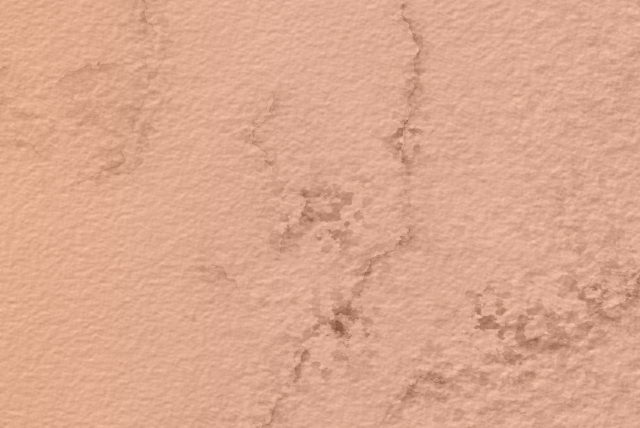
Write a Shadertoy shader that draws this texture.

```glsl
float hash(vec2 p) {
    vec3 a = fract(vec3(p.xyx) * 0.1031);
    a += dot(a, a.yzx + 33.33);
    return fract((a.x + a.y) * a.z);
}

float noise(vec2 p) {
    vec2 i = floor(p), f = fract(p);
    f = f * f * (3.0 - 2.0 * f);
    return mix(mix(hash(i), hash(i + vec2(1, 0)), f.x),
               mix(hash(i + vec2(0, 1)), hash(i + vec2(1, 1)), f.x), f.y);
}

float fbm(vec2 p, int octaves) {
    float sum = 0.0, amp = 0.5, total = 0.0;
    for (int i = 0; i < octaves; i++) {
        sum += amp * noise(p);
        total += amp;
        amp *= 0.55;
        p = mat2(1.6, 1.2, -1.2, 1.6) * p + 17.3;
    }
    return sum / total;
}

// Sharp on one side, fading out on the other
float ledge(float d, float width) {
    return smoothstep(-0.003, 0.002, d) * exp(-max(d, 0.0) / width);
}

float span(float x, float lo, float hi) {
    return smoothstep(lo - 0.03, lo + 0.03, x) * (1.0 - smoothstep(hi - 0.03, hi + 0.03, x));
}

// Slope of a noise surface towards the light
float relief(vec2 p, vec2 scale, vec2 toLight, int octaves) {
    return fbm(p * scale, octaves) - fbm((p + toLight) * scale, octaves);
}

// Repeated steps along the contours of a field
float steps(float field) {
    float s = fract(field);
    return smoothstep(0.0, 0.08, s) * exp(-s * 4.5);
}

void mainImage(out vec4 fragColor, in vec2 fragCoord) {
    vec2 p = fragCoord / iResolution.y;
    vec2 warp = vec2(fbm(p * 8.0, 5), fbm(p * 8.0 + 31.0, 5)) - 0.5;
    vec2 jag = vec2(fbm(p * 45.0 + 3.0, 3), fbm(p * 45.0 + 71.0, 3)) - 0.5;
    vec2 q = p + 0.14 * warp + 0.03 * jag;
    float patchy = smoothstep(0.34, 0.56, fbm(p * 12.0 + 57.0, 4));
    float crumbs = fbm(p * vec2(42.0, 55.0) + 9.0, 4);

    // Signed distances to the long cracks
    float trunk = (q.x - 0.96 + 0.95 * max(0.43 - q.y, 0.0)) / (q.y < 0.43 ? 1.38 : 1.0);
    float t = q.x - 0.88;
    float shelf = 0.05 + 0.2 * t + 0.45 * t * t - q.y;
    float branch = 0.36 - 0.85 * max(0.78 - q.y, 0.0) - q.x;
    float hook = q.x - 0.66 - 0.04 * sin(q.y * 16.0);
    float shelfSpan = smoothstep(0.84, 0.95, p.x);
    float branchSpan = smoothstep(0.48, 0.6, p.y);
    float hookSpan = span(p.y, 0.4, 0.78);
    float sideSpan = span(p.x, -0.1, 0.27);
    float tailSpan = span(p.x, 0.44, 0.7);
    float side = 0.81 + 0.1 * q.x - q.y;
    float tail = 0.49 - 0.25 * q.x - q.y;

    float cracks = ledge(trunk, 0.012);
    cracks = max(cracks, shelfSpan * ledge(shelf, 0.016));
    cracks = max(cracks, 0.9 * branchSpan * ledge(branch, 0.012));
    cracks = max(cracks, 0.6 * branchSpan * ledge(branch + 0.045, 0.01));
    cracks = max(cracks, 0.9 * hookSpan * ledge(hook, 0.012));
    cracks = max(cracks, 0.9 * sideSpan * ledge(side, 0.01));
    cracks = max(cracks, 0.7 * sideSpan * ledge(side - 0.16, 0.01));
    cracks = max(cracks, 0.9 * tailSpan * ledge(tail, 0.01));
    cracks = max(cracks, 0.7 * tailSpan * ledge(tail - 0.1, 0.01));
    cracks *= 0.25 + 0.75 * patchy;

    // Broken zone around the cracks
    float zone = exp(-abs(trunk) / (p.y < 0.43 ? 0.07 : 0.035));
    zone = max(zone, shelfSpan * exp(-abs(shelf) / 0.07));
    zone = max(zone, 0.9 * branchSpan * exp(-abs(branch) / 0.06));
    zone = max(zone, 0.9 * hookSpan * exp(-abs(hook) / 0.08));
    zone = max(zone, 0.7 * sideSpan * exp(-abs(side - 0.08) / 0.08));
    zone = max(zone, 0.7 * tailSpan * exp(-abs(tail) / 0.06));

    // Worn brown hollows
    vec3 hollows[5] = vec3[5](vec3(0.78, 0.49, 0.09), vec3(1.17, 0.25, 0.08),
        vec3(0.79, 0.23, 0.07), vec3(0.96, 0.68, 0.06), vec3(1.38, 0.34, 0.04));
    float worn = 0.0;
    for (int i = 0; i < 5; i++) {
        vec2 d = (p + 0.12 * warp - hollows[i].xy) / hollows[i].z;
        worn = max(worn, exp(-dot(d, d)));
    }

    // Thin flakes along noise contours, denser to the right
    float rough = smoothstep(0.85, 1.4, p.x + 0.25 * (0.5 - p.y) + 0.6 * warp.x);
    float flakes = steps(7.0 * fbm(p * vec2(7.0, 10.0) + 0.6 * warp + jag * 0.3 + 4.0, 5));
    flakes *= patchy * (0.06 + 0.75 * max(zone, worn) + 0.3 * rough);
    float strata = shelfSpan * smoothstep(0.0, 0.02, shelf) * steps(shelf * 17.0 + 0.8 * warp.y);
    flakes = max(flakes, 0.6 * strata * patchy);

    // Tone from lit grain and dark breaks
    float tone = 0.016 + 0.03 * (fbm(p * 4.0 + 80.0, 3) - 0.5);
    tone += 0.11 * relief(p, vec2(85.0, 120.0), vec2(-0.003, 0.005), 2);
    tone += 0.05 * relief(p, vec2(40.0, 65.0), vec2(-0.004, 0.006), 2);
    tone += (0.02 + 0.13 * rough + 0.15 * zone)
          * relief(p + 0.03 * warp, vec2(34.0, 48.0), vec2(-0.005, 0.008), 4);
    tone -= 0.12 * cracks + 0.12 * flakes;
    tone -= 0.13 * worn * smoothstep(0.46, 0.6, crumbs);
    tone -= 0.06 * zone * smoothstep(0.48, 0.62, crumbs);
    tone -= 0.035 * rough * smoothstep(0.5, 0.62, crumbs);

    // Warmer at the left, pinker at the right
    vec3 tint = mix(vec3(0.008, 0.0, -0.018), vec3(-0.003, 0.0, 0.005), smoothstep(0.0, 0.7, p.x));
    fragColor = vec4(vec3(0.86, 0.66, 0.56) + tint + tone, 1.0);
}
```
